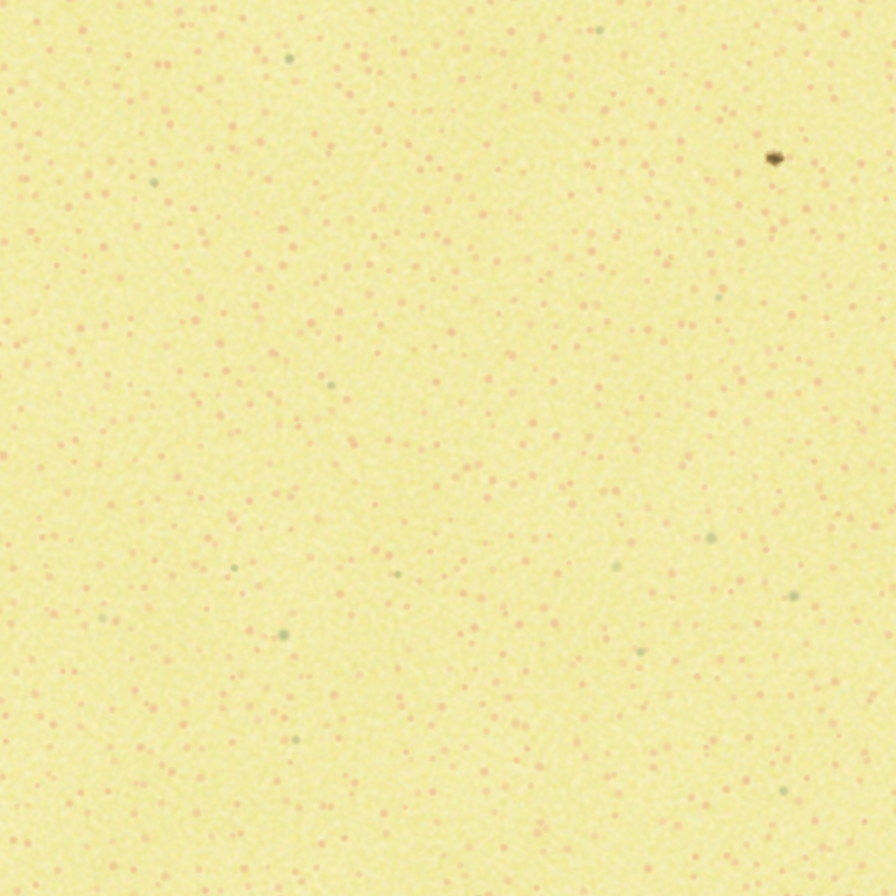
Give the GLSL for this texture, as a three.js fragment shader.

```glsl
// Pale yellow speckled paper: fine mottled grain, peach dots, a few grey-green flecks and one dark speck.
varying vec2 vUv;

vec3 hash3(vec2 p) {
  vec3 q = fract(p.xyx * vec3(0.1031, 0.1030, 0.0973));
  q += dot(q, q.yxz + 33.33);
  return fract((q.xxy + q.yzz) * q.zyx);
}

// Gradient noise, roughly -0.7 to 0.7
float cornerSlope(vec2 cell, vec2 offset) {
  float angle = 6.2832 * hash3(cell).x;
  return dot(vec2(cos(angle), sin(angle)), offset);
}

float gradientNoise(vec2 p) {
  vec2 i = floor(p);
  vec2 f = p - i;
  vec2 u = f * f * f * (f * (f * 6.0 - 15.0) + 10.0);
  float low = mix(cornerSlope(i, f), cornerSlope(i + vec2(1, 0), f - vec2(1, 0)), u.x);
  float high = mix(cornerSlope(i + vec2(0, 1), f - vec2(0, 1)), cornerSlope(i + 1.0, f - 1.0), u.x);
  return mix(low, high, u.y);
}

// Two turned octaves, so that no lattice shows
float grain(vec2 uv, float frequency, float seed) {
  vec2 p = mat2(0.8, 0.6, -0.6, 0.8) * uv * frequency + seed;
  vec2 q = mat2(0.6, -0.8, 0.8, 0.6) * uv * frequency * 1.4 + seed + 57.0;
  return gradientNoise(p) + 0.7 * gradientNoise(q);
}

// Soft round dots scattered over a jittered grid; share is the part of cells filled
float scatteredDots(vec2 uv, float cells, float share, float radius, float seed) {
  vec2 p = uv * cells;
  vec2 home = floor(p);
  float cover = 0.0;
  for (int y = -1; y <= 1; y++) {
    for (int x = -1; x <= 1; x++) {
      vec2 cell = home + vec2(x, y);
      vec3 place = hash3(cell + seed);
      vec3 trait = hash3(cell + seed + 71.0);
      vec2 d = (p - cell - place.xy) / cells;
      float size = radius * mix(0.75, 1.2, trait.x);
      float dot1 = 1.0 - smoothstep(0.15 * size, size, length(d));
      cover = max(cover, dot1 * mix(0.5, 1.0, trait.y) * step(place.z, share));
    }
  }
  return cover;
}

void main() {
  // Paper: slow tint drift, then fine grain that mostly moves the blue channel
  vec3 color = vec3(0.955, 0.925, 0.658);
  color += vec3(0.006, 0.007, 0.02) * grain(vUv, 5.0, 11.0);
  color += vec3(0.008, 0.012, 0.095) * grain(vUv, 95.0, 23.0);
  color += vec3(0.022, 0.022, 0.024) * grain(vUv, 120.0, 131.0);
  color += vec3(0.012, -0.012, 0.0) * grain(vUv, 80.0, 217.0);

  // Peach dots
  float peach = scatteredDots(vUv, 38.0, 0.62, 0.0068, 5.0);
  color = mix(color, vec3(0.94, 0.765, 0.575), 0.9 * peach);

  // Rare grey-green flecks
  float fleck = scatteredDots(vUv, 10.0, 0.17, 0.0085, 301.0);
  color = mix(color, vec3(0.70, 0.73, 0.52), 0.8 * fleck);

  // Single dark speck with a ragged rim and a brown halo
  vec2 d = (vUv - vec2(0.865, 0.823)) / vec2(0.0135, 0.0105);
  float rim = length(d) + 0.35 * gradientNoise(vUv * 130.0);
  color = mix(color, vec3(0.72, 0.58, 0.33), 0.85 * (1.0 - smoothstep(0.4, 1.1, rim)));
  color = mix(color, vec3(0.36, 0.29, 0.16), 0.85 * (1.0 - smoothstep(0.1, 0.75, rim)));

  gl_FragColor = vec4(clamp(color, 0.0, 1.0), 1.0);
}
```
